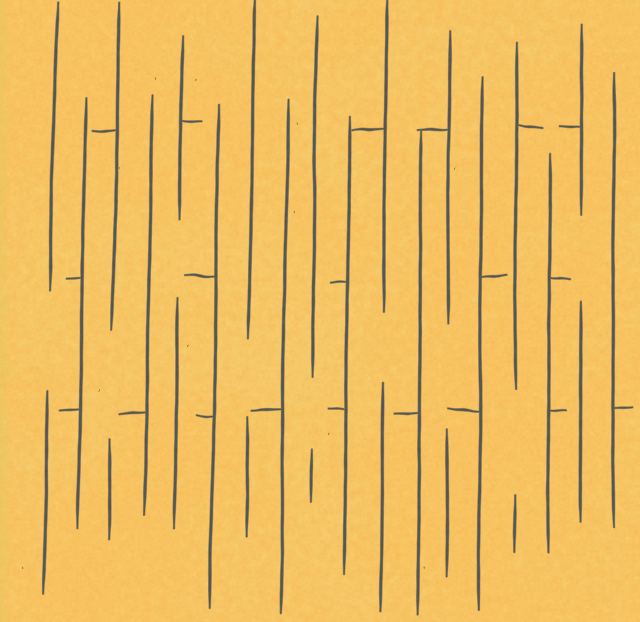
A Shadertoy shader for this pattern:

```glsl
const vec3 PAPER = vec3(0.972, 0.760, 0.376);
const vec3 PAPER_PALE = vec3(0.960, 0.785, 0.408);
const vec3 EDGE_TINT = vec3(0.86, 0.79, 0.36);
const vec3 INK = vec3(0.335, 0.340, 0.320);
const float SPACING = 0.0537;      // distance between columns
const float COLUMN_JITTER = 0.22;  // in column spacings
const float LEAN = 0.026;          // slant of the columns at the left
const float WOBBLE = 0.006;        // hand tremor of the strokes
const float HALF_WIDTH = 0.0026;
const float SOFTNESS = 0.0015;
const float GRAIN = 0.032;
const vec3 RUNG_HEIGHT = vec3(0.796, 0.554, 0.338);
const vec3 RUNG_CHANCE = vec3(0.60, 0.70, 0.88);

vec2 hash2(vec2 p) {
    vec3 q = fract(p.xyx * vec3(0.1031, 0.1030, 0.0973));
    q += dot(q, q.yzx + 33.33);
    return fract((q.xx + q.yz) * q.zy);
}

float gradientNoise(vec2 p) {
    vec2 cell = floor(p), f = fract(p);
    vec2 u = f * f * f * (f * (f * 6.0 - 15.0) + 10.0);
    vec4 corner;
    for (int k = 0; k < 4; k++) {
        vec2 o = vec2(k & 1, k >> 1);
        corner[k] = dot(hash2(cell + o) * 2.0 - 1.0, f - o);
    }
    return mix(mix(corner.x, corner.y, u.x), mix(corner.z, corner.w, u.x), u.y);
}

// Horizontal position of a column at height y
float columnX(float id, float y) {
    float jitter = (hash2(vec2(id, 3.0)).x - 0.5) * COLUMN_JITTER;
    float slant = LEAN * (y - 0.7) * (1.0 - id * SPACING);
    float tremor = WOBBLE * gradientNoise(vec2(id * 7.3, y * 3.5))
                 + 0.0009 * gradientNoise(vec2(id * 5.7, y * 22.0));
    return (id + 0.5 + jitter) * SPACING + slant + tremor;
}

// Ink cover of a stroke: offset across it, position along it, its two ends
float stroke(float across, float along, float start, float end) {
    float inside = min(along - start, end - along);
    float width = HALF_WIDTH * mix(0.6, 1.0, smoothstep(0.0, 0.035, inside));
    width *= 1.0 + 0.16 * gradientNoise(vec2(along * 45.0, start * 91.0));
    float d = length(vec2(across, min(inside, 0.0)));
    float soft = max(SOFTNESS, 0.6 / iResolution.y);
    return 1.0 - smoothstep(width - soft, width + soft, d);
}

// Odd columns are split in two strokes, even ones hold one long stroke
float columnInk(vec2 p, float id) {
    float across = p.x - columnX(id, p.y);
    vec2 a = hash2(vec2(id, 11.0)), b = hash2(vec2(id, 23.0));
    float foot = 0.01 + 0.2 * a.x * a.x;
    if (mod(id, 2.0) < 0.5)
        return stroke(across, p.y, foot, mix(0.69, 0.90, a.y));
    float gapTop = mix(0.36, 0.72, b.x);
    float gapBottom = gapTop - mix(0.10, 0.19, b.y);
    return max(stroke(across, p.y, gapTop, mix(0.93, 1.01, a.y)),
               stroke(across, p.y, foot, gapBottom));
}

// Short horizontal strokes joined to the columns, in three rows
float rungInk(vec2 p, float id) {
    float ink = 0.0;
    for (int row = 0; row < 3; row++) {
        bool splitColumn = mod(id, 2.0) > 0.5;
        vec2 a = hash2(vec2(id, 41.0 + float(row) * 9.0));
        vec2 b = hash2(vec2(id, 77.0 + float(row) * 9.0));
        if (splitColumn != (row == 0) || a.x > RUNG_CHANCE[row]) continue;
        float height = RUNG_HEIGHT[row] + (a.y - 0.5) * 0.02;
        float joint = columnX(id, height);
        float side = b.x < 0.72 ? -1.0 : 1.0;
        float along = (p.x - joint) * side;
        float bend = along * (b.y - 0.5) * 0.16
                   + 0.0035 * gradientNoise(vec2(p.x * 40.0, id * 3.7));
        float reach = SPACING * mix(0.45, 1.0, fract(b.y * 7.0));
        ink = max(ink, stroke(p.y - height - bend, along, 0.0, reach));
    }
    return ink;
}

// Rare dark fibres in the paper
float speckInk(vec2 p) {
    vec2 q = p * 14.0, cell = floor(q);
    vec2 r = hash2(cell + 131.0);
    vec2 d = (fract(q) - mix(vec2(0.2), vec2(0.8), r.yx)) / 14.0;
    d.x += d.y * (r.y - 0.5);
    float spot = 1.0 - smoothstep(0.4, 1.4, length(d / vec2(0.0011, 0.0022)));
    return r.x < 0.07 ? spot * 0.6 : 0.0;
}

vec3 paperColor(vec2 p) {
    float cloud = gradientNoise(p * 3.0) + 0.6 * gradientNoise(p * 9.0 + 17.0);
    float mottle = gradientNoise(p * 70.0 + 5.0);
    float fine = gradientNoise(p * 190.0) + 0.5 * mottle;
    float pale = smoothstep(-0.2, 0.9, cloud + 0.7 * mottle + 0.15);
    vec3 color = mix(PAPER, PAPER_PALE, pale);
    color += GRAIN * fine * vec3(0.5, 0.9, 1.2);
    float edge = 1.0 - smoothstep(0.0, 0.02, p.x + 0.012 * gradientNoise(p * 25.0));
    return mix(color, EDGE_TINT, 0.35 * edge);
}

void mainImage(out vec4 fragColor, in vec2 fragCoord) {
    vec2 p = fragCoord / iResolution.y;
    float ink = speckInk(p);
    float nearest = floor(p.x / SPACING);
    for (float k = -1.0; k <= 1.0; k++) {
        float id = nearest + k;
        if (id < 1.0) continue;
        ink = max(ink, max(columnInk(p, id), rungInk(p, id)));
    }
    vec3 inkColor = INK + 0.03 * gradientNoise(p * 150.0);
    fragColor = vec4(mix(paperColor(p), inkColor, ink), 1.0);
}
```
